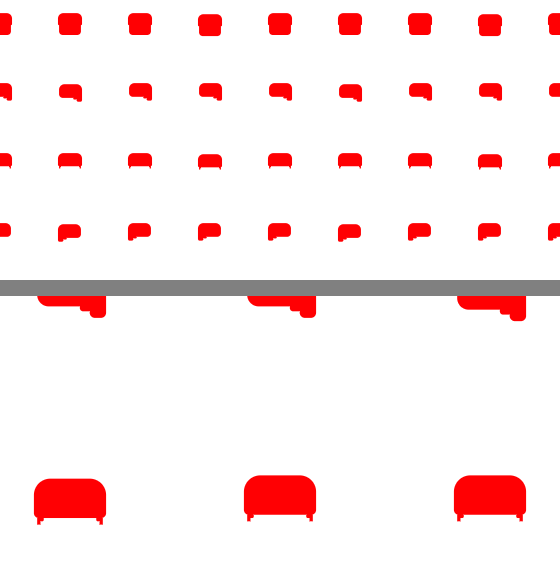
Top, the full canvas; bottom, a detail of the centre.
A Shadertoy shader for this pattern:

```glsl
// Red cap shapes on white: eight columns by four rows, one silhouette per row
// (back, side, front, mirrored side). Each is a union of rounded boxes measured
// in texels of a square cell; every fourth column drops by one texel.

#define ROWS 4.0
#define CELL 64.0
#define BOB 1.0
#define BOB_PERIOD 4.0
#define CROWN_TOP 12.0
#define CROWN_RADIUS 5.0
#define HALF_WIDTH 11.0
#define CAP_COLOR vec3(1.0, 0.0, 0.01)
#define PAPER_COLOR vec3(1.0)

// Distance to the box lo..hi (y points down), with separate top and bottom radii
float roundBox(vec2 p, vec2 lo, vec2 hi, float topRadius, float bottomRadius) {
    vec2 q = p - 0.5 * (lo + hi);
    float r = q.y < 0.0 ? topRadius : bottomRadius;
    vec2 d = abs(q) - 0.5 * (hi - lo) + r;
    return length(max(d, 0.0)) + min(max(d.x, d.y), 0.0) - r;
}

// Domed crown shared by all views
float crown(vec2 p, float left, float bottom, float bottomRadius) {
    return roundBox(p, vec2(left, CROWN_TOP), vec2(HALF_WIDTH, bottom),
                    CROWN_RADIUS, bottomRadius);
}

// Full cap with a slightly narrower lower part
float backView(vec2 p) {
    float lower = roundBox(p, vec2(-10.0, 16.0), vec2(10.0, 32.0), 1.0, 3.5);
    return min(crown(p, -HALF_WIDTH, 23.0, 1.0), lower);
}

// Short cap with a stepped lock hanging at the right
float sideView(vec2 p) {
    float ledge = roundBox(p, vec2(3.0, 19.0), vec2(11.0, 26.0), 1.0, 1.0);
    float lock = roundBox(p, vec2(6.0, 19.0), vec2(11.0, 28.0), 1.0, 1.6);
    return min(crown(p, -10.0, 24.5, 3.5), min(ledge, lock));
}

// Short cap with a thin tip at either end
float frontView(vec2 p) {
    vec2 m = vec2(abs(p.x), p.y);
    float shoulder = roundBox(m, vec2(8.0, 20.0), vec2(10.0, 25.0), 0.0, 0.5);
    float tip = roundBox(m, vec2(9.0, 20.0), vec2(10.0, 26.0), 0.0, 0.0);
    return min(crown(p, -HALF_WIDTH, 24.0, 1.5), min(shoulder, tip));
}

void mainImage(out vec4 fragColor, in vec2 fragCoord) {
    // Texel coordinates, measured down from the upper left
    float texelsPerPixel = ROWS * CELL / iResolution.y;
    vec2 p = vec2(fragCoord.x, iResolution.y - fragCoord.y) * texelsPerPixel;

    // Columns are centred on cell borders, rows start at them
    float column = floor(p.x / CELL + 0.5);
    float row = floor(p.y / CELL);
    p -= vec2(column, row) * CELL;

    // Side views dip at column 1, front and back views at column 3
    bool isSide = mod(row, 2.0) > 0.5;
    float dipColumn = isSide ? 1.0 : 3.0;
    if (abs(mod(column, BOB_PERIOD) - dipColumn) < 0.5) p.y -= BOB;

    // Silhouette for this row
    if (row > 2.5) p.x = -p.x;
    float d = isSide ? sideView(p) : (row < 0.5 ? backView(p) : frontView(p));

    float coverage = clamp(0.5 - d / texelsPerPixel, 0.0, 1.0);
    fragColor = vec4(mix(PAPER_COLOR, CAP_COLOR, coverage), 1.0);
}
```
